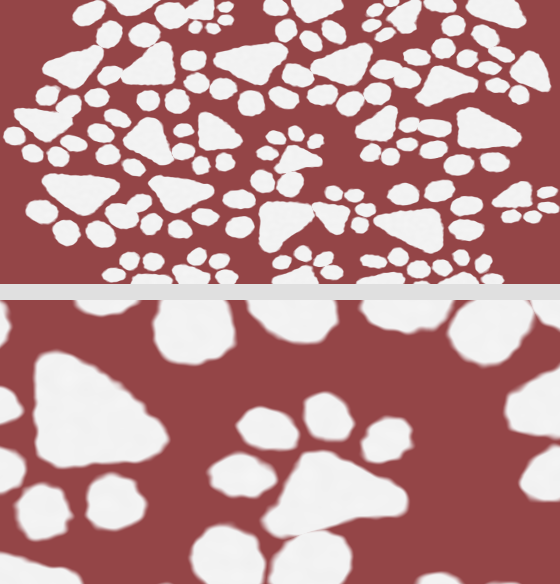
Top: the whole. Bottom: its middle third, enlarged.
This pattern is drawn by a Shadertoy shader. Its source:

```glsl
#define FIELD_COLOR vec3(0.58, 0.27, 0.28)
#define PAW_COLOR vec3(0.95)
#define STRETCH 1.3             // horizontal widening of every paw
#define PITCH vec2(0.235, 0.23) // spacing of paw centres
#define JITTER 0.22             // random shift inside a cell
#define SIZE_RANGE vec2(0.6, 1.4)
#define FILL 1.13               // paw radius against its free room
#define SKEW 0.5
#define LUMPS 0.010
#define RAGGED 0.005
#define SOFTNESS 0.0035

vec2 hash2(vec2 p) {
    vec3 q = fract(p.xyx * vec3(0.1031, 0.1030, 0.0973));
    q += dot(q, q.yzx + 33.33);
    return fract((q.xx + q.yz) * q.zy);
}

float gradientDot(vec2 cell, vec2 offset) {
    return dot(hash2(cell) * 2.0 - 1.0, offset);
}

float gradientNoise(vec2 p) {
    vec2 i = floor(p), f = fract(p), u = f * f * (3.0 - 2.0 * f);
    vec2 e = vec2(1.0, 0.0);
    return mix(mix(gradientDot(i, f), gradientDot(i + e, f - e), u.x),
               mix(gradientDot(i + e.yx, f - e.yx), gradientDot(i + 1.0, f - 1.0), u.x), u.y);
}

vec2 rotate(vec2 p, float angle) {
    float c = cos(angle), s = sin(angle);
    return vec2(c * p.x - s * p.y, s * p.x + c * p.y);
}

float ellipseDistance(vec2 p, vec2 radii) {
    float k = length(p / radii);
    return k * (k - 1.0) / max(length(p / (radii * radii)), 0.001);
}

// Isosceles triangle with its apex at the origin
float triangleDistance(vec2 p, vec2 corner) {
    p.x = abs(p.x);
    vec2 a = p - corner * clamp(dot(p, corner) / dot(corner, corner), 0.0, 1.0);
    vec2 b = p - corner * vec2(clamp(p.x / corner.x, 0.0, 1.0), 1.0);
    float s = -sign(corner.y);
    vec2 d = min(vec2(dot(a, a), s * (p.x * corner.y - p.y * corner.x)),
                 vec2(dot(b, b), s * (p.y - corner.y)));
    return -sqrt(d.x) * sign(d.y);
}

// Paw of unit radius: rounded pad below an arc of four toes
float pawDistance(vec2 p, vec2 seed) {
    p.x += SKEW * (hash2(seed + 5.0).x - 0.5) * p.y;
    float d = triangleDistance(p - vec2(0.0, -0.09), vec2(0.48, -0.51)) - 0.22;
    for (float i = 0.0; i < 4.0; i++) {
        vec2 vary = hash2(seed * 4.0 + i + 70.0) - 0.5;
        vec2 toe = rotate(p + vec2(0.0, 0.15), 0.85 * (i - 1.5)) - vec2(0.0, 0.75);
        toe = rotate(toe, vary.x * 1.2);
        d = min(d, ellipseDistance(toe, vec2(0.25, 0.3) + 0.06 * vary));
    }
    return d;
}

// Alternate rows are shifted by half a cell
vec2 pawCentre(vec2 id) {
    float shift = mod(id.y, 2.0) < 0.5 ? -0.25 : 0.25;
    return (id + vec2(0.5 + shift, 0.0) + JITTER * (hash2(id) - 0.5)) * PITCH;
}

float pawWeight(vec2 id) {
    return mix(SIZE_RANGE.x, SIZE_RANGE.y, hash2(id + 31.0).x);
}

// Shares the room between neighbours according to their weights
float pawRadius(vec2 id, vec2 centre) {
    float radius = 1.0, weight = pawWeight(id);
    for (float y = -1.0; y <= 1.0; y++)
    for (float x = -1.0; x <= 1.0; x++) {
        if (x == 0.0 && y == 0.0) continue;
        vec2 other = id + vec2(x, y);
        float gap = distance(centre, pawCentre(other));
        radius = min(radius, gap * weight / (weight + pawWeight(other)));
    }
    return radius * FILL;
}

void mainImage(out vec4 fragColor, in vec2 fragCoord) {
    vec2 p = (fragCoord - 0.5 * iResolution.xy) / iResolution.y;
    p.x /= STRETCH;
    float side = 0.5 * iResolution.x / iResolution.y / STRETCH;
    vec2 cell = floor(p / PITCH + vec2(0.0, 0.5));

    float d = 1.0;
    for (float y = -1.0; y <= 1.0; y++)
    for (float x = -1.0; x <= 1.0; x++) {
        vec2 id = cell + vec2(x, y);
        vec2 centre = pawCentre(id);

        // Keep paws whole at the sides and leave the corners bare
        float room = side - abs(centre.x);
        vec2 corner = pow(abs(centre) / vec2(side, 0.6), vec2(4.0));
        if (room < 0.05 || corner.x + corner.y > 0.8) continue;

        float radius = min(pawRadius(id, centre), room);
        vec2 local = rotate((p - centre) / radius, 6.2832 * hash2(id + 17.0).y);
        d = min(d, radius * pawDistance(local, id));
    }

    // Lumpy, slightly ragged outline
    d += LUMPS * gradientNoise(p * 22.0) + RAGGED * gradientNoise(p * 75.0);

    float soft = max(SOFTNESS, 0.75 / iResolution.y);
    vec3 paw = PAW_COLOR + 0.015 * gradientNoise(p * 60.0);
    fragColor = vec4(mix(paw, FIELD_COLOR, smoothstep(-soft, soft, d)), 1.0);
}
```
